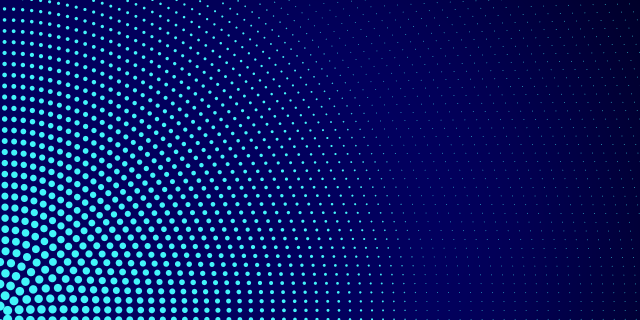
A Shadertoy shader for this background:

```glsl
const float TAU = 6.2831853;

// Lengths are in canvas heights
const vec2 RING_CENTRE = vec2(0.0, 0.016);
const float RING_STEP = 0.0344;
const float RING_SHIFT = 0.2;
const float FADE_RADIUS = 1.354;
const float DOT_MAX = 0.0144;
const float DOT_MIN = 0.0013;
const float FAR_OPACITY = 0.6;

const vec2 GLOW_CENTRE = vec2(0.8, 0.25);
const float GLOW_INNER = 0.5;
const float GLOW_OUTER = 1.7;

const vec3 NAVY = vec3(0.008, 0.0, 0.37);
const vec3 MIDNIGHT = vec3(0.0, 0.0, 0.13);
const vec3 CYAN = vec3(0.26, 0.96, 0.98);

// Deep blue that darkens towards the upper right
vec3 backdrop(vec2 p) {
    vec2 offset = p - GLOW_CENTRE;
    offset.x = max(offset.x, 0.0);
    return mix(NAVY, MIDNIGHT, smoothstep(GLOW_INNER, GLOW_OUTER, length(offset)));
}

// Dots per ring, a multiple of four on the outer rings
float dotCount(float ring) {
    return max(8.0 * ring - 12.0, 6.0 * ring);
}

// Coverage of the nearest dot on the nearest concentric ring
float halftone(vec2 p, float pixel) {
    vec2 q = p - RING_CENTRE;
    float ring = max(round(length(q) / RING_STEP + RING_SHIFT), 1.0);
    float ringRadius = (ring - RING_SHIFT) * RING_STEP;

    float sector = TAU / dotCount(ring);
    float angle = (floor(atan(q.y, q.x) / sector) + 0.5) * sector;
    vec2 dotCentre = ringRadius * vec2(cos(angle), sin(angle));

    float strength = clamp(1.0 - ringRadius / FADE_RADIUS, 0.0, 1.0);
    float dotRadius = mix(DOT_MIN, DOT_MAX, strength);
    float edge = length(q - dotCentre) - dotRadius;
    float opacity = mix(FAR_OPACITY, 1.0, smoothstep(0.0, 0.15, strength));
    return opacity * clamp(0.5 - edge / pixel, 0.0, 1.0);
}

void mainImage(out vec4 fragColor, in vec2 fragCoord) {
    vec2 p = fragCoord / iResolution.y;
    float pixel = 1.0 / iResolution.y;
    vec3 color = mix(backdrop(p), CYAN, halftone(p, pixel));
    fragColor = vec4(color, 1.0);
}
```
